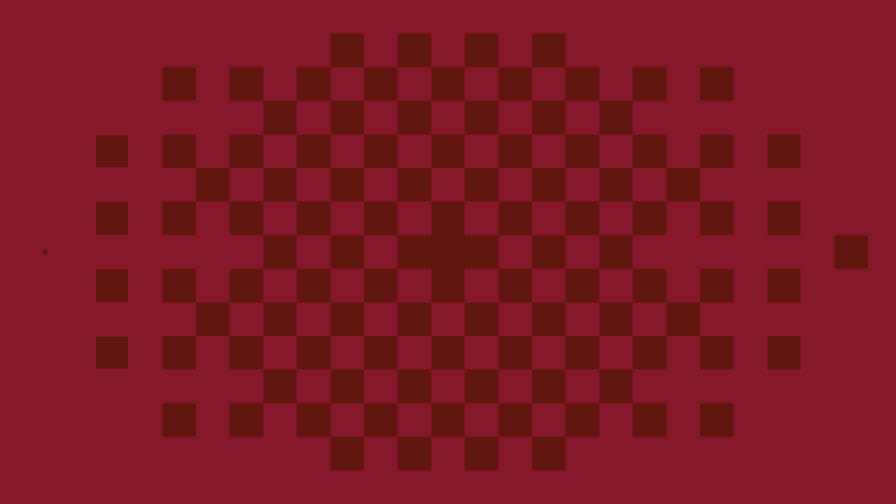
This pattern is drawn by a Shadertoy shader. Its source:

```glsl
const vec3 CRIMSON = vec3(0.522, 0.098, 0.169);
const vec3 MAROON = vec3(0.376, 0.082, 0.059);
const float ROWS = 15.0;

// Side length of the tile in a cell counted from the centre; zero if empty
float tileSize(vec2 cell) {
    vec2 a = abs(cell);
    if (a.y < 0.5) {
        if (a.x < 0.5) return 1.0;
        if (a.x > 11.5 && a.x < 12.5) return cell.x > 0.0 ? 1.0 : 0.14;
    }
    bool checker = mod(a.x + a.y, 2.0) > 0.5;
    bool oddRow = mod(a.y, 2.0) > 0.5;
    float reach = oddRow ? 10.0 - max(a.y - 3.0, 0.0)
                         : 7.0 - abs(a.y - 2.0);
    if (!checker || a.y > 6.5 || a.x > reach + 0.5) return 0.0;

    // The far left column is slightly shrunken
    return cell.x < -9.5 ? 0.96 : 1.0;
}

// Area coverage of a square, softened over one pixel
float squareCoverage(vec2 p, float size, float pixel) {
    vec2 edge = clamp((0.5 * size - abs(p)) / pixel + 0.5, 0.0, 1.0);
    return edge.x * edge.y;
}

// Sum neighbouring tiles so that shared edges leave no seam
float tileMask(vec2 p, float pixel) {
    vec2 home = floor(p + 0.5);
    float mask = 0.0;
    for (int y = -1; y <= 1; y++) {
        for (int x = -1; x <= 1; x++) {
            vec2 cell = home + vec2(x, y);
            float size = tileSize(cell);
            if (size > 0.0) mask += squareCoverage(p - cell, size, pixel);
        }
    }
    return min(mask, 1.0);
}

void mainImage(out vec4 fragColor, in vec2 fragCoord) {
    float pixel = ROWS / iResolution.y;
    vec2 grid = (fragCoord - 0.5 * iResolution.xy) * pixel;
    fragColor = vec4(mix(CRIMSON, MAROON, tileMask(grid, pixel)), 1.0);
}
```
